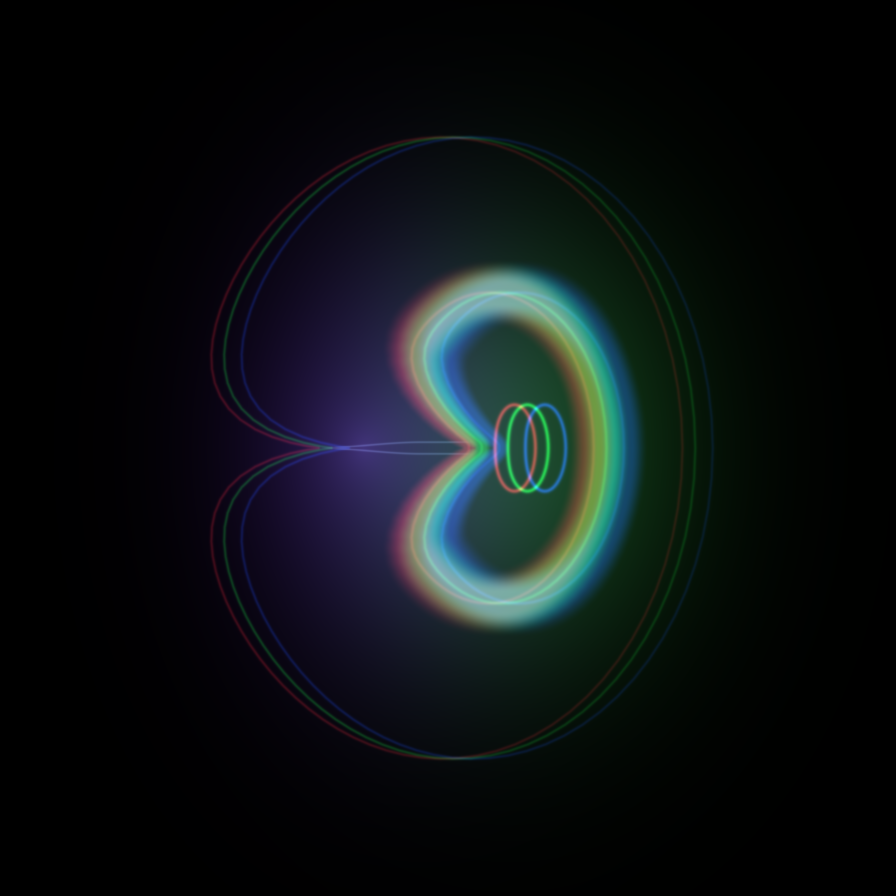
Write a three.js fragment shader that draws this background.

```glsl
// Pinched neon rings on a dark violet and green glow.
// Each ring is a polar curve traced by short segments; its red, green and
// blue copies are shifted sideways to give a prismatic split.
varying vec2 vUv;

const float PI = 3.14159265;
const int SEGMENTS = 48;

// Pinch holds depth, angular width, sharpness and bulge; angle starts at -x.
vec2 ringPoint(float angle, vec2 radii, vec4 pinch) {
  float dent = pinch.x * exp(-pow(angle / pinch.y, pinch.z));
  float bulge = pinch.w * exp(-angle * angle / 0.64);
  return (1.0 + bulge - dent) * radii * vec2(-cos(angle), sin(angle));
}

// Half width of the broad band: thin at the pinch, fullest at the lobes.
float bandWidth(float angle) {
  float lobe = mix(0.012, 0.038, smoothstep(0.15, 0.9, angle));
  return lobe * (1.0 - 0.28 * smoothstep(1.7, 2.8, angle));
}

// Returns the distance to the ring, and that distance in band widths.
vec2 ringDistance(vec2 p, vec2 radii, vec4 pinch) {
  p.y = abs(p.y);
  vec2 nearest = vec2(100.0);
  float angleA = 0.0;
  vec2 a = ringPoint(angleA, radii, pinch);
  for (int i = 1; i <= SEGMENTS; i++) {
    float angleB = PI * pow(float(i) / float(SEGMENTS), 1.5);
    vec2 b = ringPoint(angleB, radii, pinch);
    vec2 edge = b - a;
    float along = clamp(dot(p - a, edge) / dot(edge, edge), 0.0, 1.0);
    float d = length(p - a - edge * along);
    nearest = min(nearest, vec2(d, d / bandWidth(mix(angleA, angleB, along))));
    a = b;
    angleA = angleB;
  }
  return nearest;
}

float softLine(float d, float width) {
  return exp(-d * d / (width * width));
}

float glow(vec2 p, vec2 center, vec2 spread) {
  vec2 q = (p - center) / spread;
  return exp(-dot(q, q));
}

vec3 background(vec2 p) {
  vec3 color = vec3(0.07, 0.30, 0.09) * glow(p, vec2(0.57, 0.5), vec2(0.19, 0.25));
  color += vec3(0.13, 0.0, 0.27) * glow(p, vec2(0.44, 0.5), vec2(0.17, 0.25));
  float core = exp(-length(p - vec2(0.406, 0.5)) / 0.045);
  return color + vec3(0.10, 0.06, 0.18) * core;
}

// One colour copy of all three rings.
vec3 rings(vec2 p, vec3 tint) {
  float outer = ringDistance(p - vec2(0.5104, 0.5), vec2(0.2656, 0.3464),
                             vec4(0.54, 0.11, 1.0, 0.07)).x;
  vec2 middle = ringDistance(p - vec2(0.5599, 0.5), vec2(0.117, 0.1735),
                             vec4(0.81, 0.5, 3.3, 0.0));
  float inner = ringDistance(p - vec2(0.5885, 0.5), vec2(0.0234, 0.0482),
                             vec4(0.08, 0.6, 2.0, 0.0)).x;
  float fade = mix(0.2, 0.12, smoothstep(0.3, 0.75, p.x));
  float light = fade * softLine(outer, 0.0018);
  light += 0.33 * (1.0 - smoothstep(0.3, 1.0, middle.y));
  light += 0.12 * softLine(middle.x, 0.0022);
  light += 0.52 * softLine(inner, 0.0024);
  return tint * light;
}

// Twin threads that join the outer pinch to the middle ring.
float axisThreads(vec2 p) {
  float gap = 0.0065 * smoothstep(0.355, 0.47, p.x);
  float span = smoothstep(0.35, 0.38, p.x) * (1.0 - smoothstep(0.50, 0.53, p.x));
  return span * softLine(abs(p.y - 0.5) - gap, 0.0013);
}

void main() {
  vec3 color = background(vUv);
  color += rings(vUv + vec2(0.0143, 0.0), vec3(1.0, 0.15, 0.20));
  color += rings(vUv, vec3(0.08, 1.0, 0.25));
  color += rings(vUv - vec2(0.0195, 0.0), vec3(0.08, 0.30, 1.0));
  color += vec3(0.10, 0.13, 0.16) * axisThreads(vUv);
  gl_FragColor = vec4(color, 1.0);
}
```
